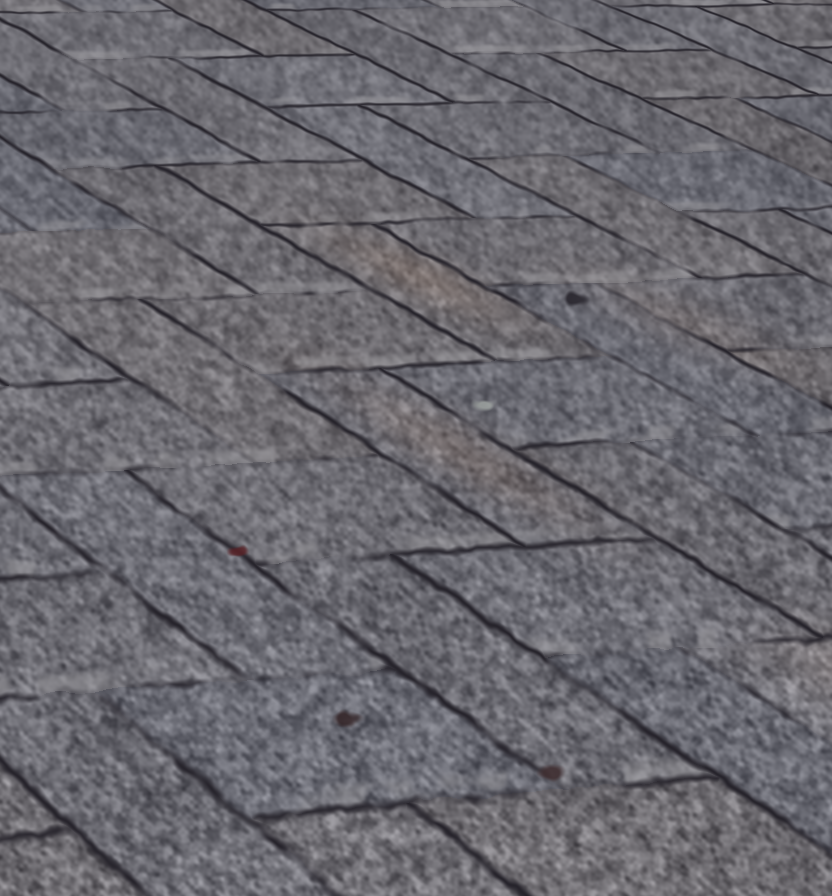
Write a WebGL 2 fragment shader that draws this texture.

```glsl
#version 300 es
precision highp float;
// Worn grey pavers in a two-to-one herringbone, seen in perspective.
// A projective map takes the canvas to the ground plane; each unit cell then
// finds its paver, and joints, pale lips, grain and stains are layered on it.

uniform vec2 u_resolution;
out vec4 outColor;

// Ground axes, origin and horizon terms, in canvas heights with y down
const mat3 GROUND_TO_VIEW = mat3(0.1406, -0.0013, 0.012,
                                 0.1204,  0.0656, -0.0505,
                                 0.2865,  0.4167, 1.0);
const vec3 STONE = vec3(0.432, 0.426, 0.448);
const vec3 JOINT = vec3(0.150, 0.140, 0.170);
const vec3 LIP = vec3(0.620, 0.615, 0.630);
const vec3 WARM_SHIFT = vec3(0.045, 0.014, -0.015);
const vec3 COOL_SHIFT = vec3(-0.010, 0.000, 0.014);
const vec2 JOINT_HALF = vec2(0.022, 0.016);   // steep joints, flat joints
const vec2 JOINT_SOFT = vec2(0.046, 0.036);
const float GRAIN_SCALE = 150.0;
const float GRAIN_CONTRAST = 0.40;

// Small marks: view position, radius; and their colours
const int MARKS = 5;
const vec3 MARK_SHAPE[MARKS] = vec3[](
    vec3(0.387, 0.802, 0.011), vec3(0.641, 0.333, 0.010),
    vec3(0.266, 0.615, 0.007), vec3(0.540, 0.451, 0.009),
    vec3(0.617, 0.863, 0.010));
const vec3 MARK_COLOR[MARKS] = vec3[](
    vec3(0.19, 0.13, 0.14), vec3(0.14, 0.13, 0.16),
    vec3(0.34, 0.13, 0.15), vec3(0.62, 0.64, 0.63),
    vec3(0.24, 0.17, 0.18));

float hash(vec2 p) {
    vec3 q = fract(vec3(p.xyx) * 0.1031);
    q += dot(q, q.yzx + 33.33);
    return fract((q.x + q.y) * q.z);
}

float noise(vec2 p) {
    vec2 i = floor(p), f = fract(p);
    f = f * f * (3.0 - 2.0 * f);
    return mix(mix(hash(i), hash(i + vec2(1, 0)), f.x),
               mix(hash(i + vec2(0, 1)), hash(i + vec2(1, 1)), f.x), f.y);
}

// Herringbone: xy is the paver's corner, zw its size
vec4 paver(vec2 ground) {
    vec2 cell = floor(ground);
    float step4 = mod(cell.x - cell.y, 4.0);
    if (step4 < 0.5) return vec4(cell, 1, 2);
    if (step4 < 1.5) return vec4(cell, 2, 1);
    if (step4 < 2.5) return vec4(cell - vec2(1, 0), 2, 1);
    return vec4(cell - vec2(0, 1), 1, 2);
}

// Fine speckle, slightly stretched along the falling diagonal
float grain(vec2 view) {
    vec2 p = mat2(0.74, -0.67, 0.67, 0.74) * view * GRAIN_SCALE;
    float coarse = noise(p * vec2(0.45, 0.75) + 40.0);
    float fine = noise(p * vec2(0.8, 1.3) + 90.0);
    float sharp = noise(view * GRAIN_SCALE * 1.4 + 150.0);
    return 0.32 * coarse + 0.43 * fine + 0.25 * sharp - 0.5;
}

// Soft elliptical patch on the ground plane
float patchAt(vec2 ground, vec2 center, vec2 radius) {
    vec2 d = (ground - center) / radius;
    return exp(-dot(d, d));
}

void main() {
    vec2 view = vec2(gl_FragCoord.x, u_resolution.y - gl_FragCoord.y) / u_resolution.y;
    vec3 mapped = inverse(GROUND_TO_VIEW) * vec3(view, 1.0);
    vec2 ground = mapped.xy / mapped.z;
    ground += 0.05 * (vec2(noise(view * 30.0), noise(view * 30.0 + 50.0)) - 0.5);
    ground += 0.03 * (vec2(noise(view * 90.0), noise(view * 90.0 + 50.0)) - 0.5);

    // Paver tone: each has its own slight brightness and tint
    vec4 stone = paver(ground);
    vec2 local = ground - stone.xy;
    float tone = hash(stone.xy + 61.0), tint = hash(stone.xy + 17.0);
    vec3 color = STONE + 0.025 * (tone - 0.5);
    color += mix(COOL_SHIFT, WARM_SHIFT * 0.15, tint);
    float warm = patchAt(ground, vec2(0.6, 1.0), vec2(0.40, 0.9))
               + patchAt(ground, vec2(2.6, -1.2), vec2(0.4, 0.65))
               + 0.6 * patchAt(ground, vec2(4.1, -0.4), vec2(0.5, 0.7))
               + 0.7 * patchAt(ground, vec2(0.9, 3.4), vec2(0.5, 0.5));
    color += warm * WARM_SHIFT;

    // Broad weathering, then speckle that softens with distance
    color += 0.04 * (noise(view * 9.0 + 20.0) - 0.5);
    color -= 0.04 * smoothstep(0.75, 1.0, view.x) * smoothstep(0.5, 0.1, view.y);
    color += GRAIN_CONTRAST * mix(0.65, 1.2, view.y) * grain(view);

    // Pale worn lip above flat joints, broken into patches
    vec2 toFar = stone.zw - local;
    float lip = smoothstep(0.20, 0.10, toFar.y) * smoothstep(0.40, 0.75, noise(view * 38.0));
    color = mix(color, LIP, 0.5 * lip);

    // Dark joints, filled unevenly along their length and from one to the next
    vec2 edge = min(local, toFar);
    vec2 gap = 1.0 - smoothstep(JOINT_HALF - 0.5 * JOINT_SOFT, JOINT_HALF + JOINT_SOFT, edge);
    float fill = 0.65 * noise(view * 11.0 + 5.0) + 0.35 * noise(view * 55.0 + 9.0);
    gap *= vec2(mix(0.25, 1.0, smoothstep(0.2, 0.6, fill)),
                mix(0.10, 0.9, smoothstep(0.3, 0.7, fill)));
    color = mix(color, JOINT, max(gap.x, gap.y));

    // Scattered stains and chips
    for (int i = 0; i < MARKS; i++) {
        vec2 d = (view - MARK_SHAPE[i].xy) * vec2(0.8, 1.4);
        float ragged = length(d) + 0.008 * (noise(view * 110.0) - 0.5);
        float mark = 1.0 - smoothstep(0.4, 1.3, ragged / MARK_SHAPE[i].z);
        color = mix(color, MARK_COLOR[i], 0.85 * mark);
    }

    outColor = vec4(clamp(color, 0.0, 1.0), 1.0);
}
```
